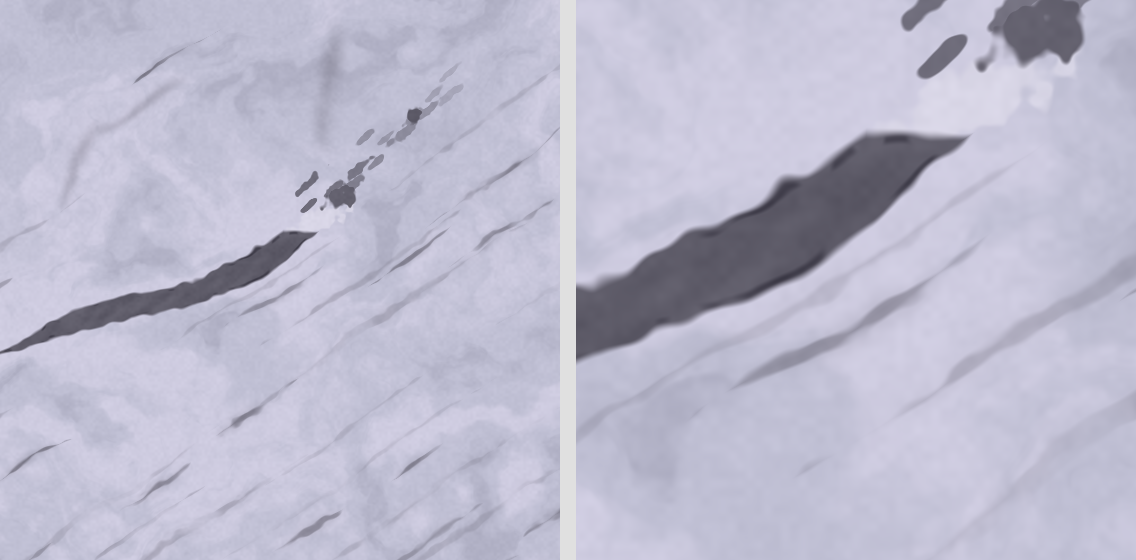
Left, the full canvas; right, a detail of the centre.
A three.js fragment shader for this texture:

```glsl
// Pale lavender marble with one bold broken grey vein and many fine slanted streaks.
varying vec2 vUv;

const vec3 SHADE = vec3(0.69, 0.69, 0.77);
const vec3 BODY = vec3(0.75, 0.75, 0.83);
const vec3 LIGHT = vec3(0.81, 0.80, 0.88);
const vec3 VEIN = vec3(0.34, 0.33, 0.38);
const vec3 CALCITE = vec3(0.86, 0.85, 0.91);
const vec2 GRAIN_DIR = vec2(0.825, 0.565);

float hash(vec2 p) {
  vec3 a = fract(vec3(p.xyx) * 0.1031);
  a += dot(a, a.yzx + 33.33);
  return fract((a.x + a.y) * a.z);
}

float noise(vec2 p) {
  vec2 i = floor(p), f = fract(p);
  f = f * f * (3.0 - 2.0 * f);
  return mix(mix(hash(i), hash(i + vec2(1.0, 0.0)), f.x),
             mix(hash(i + vec2(0.0, 1.0)), hash(i + 1.0), f.x), f.y);
}

float fbm(vec2 p) {
  float sum = 0.0, amp = 0.52;
  for (int i = 0; i < 5; i++) {
    sum += amp * noise(p);
    p = mat2(1.6, 1.2, -1.2, 1.6) * p + 17.3;
    amp *= 0.5;
  }
  return sum;
}

// Coordinates along and across a direction
vec2 frame(vec2 p, vec2 dir) {
  return vec2(dot(p, dir), dot(p, vec2(-dir.y, dir.x)));
}

// Tapered ragged spindle: dark core inside a soft halo
float spindle(vec2 q, float len, float wid, float rag) {
  float taper = 1.0 - q.x * q.x / (len * len);
  float core = smoothstep(0.0, 0.7, taper - abs(q.y) / wid + rag);
  float halo = smoothstep(0.0, 1.4, taper - abs(q.y) / (wid * 3.0) + 0.3 * rag);
  return 0.65 * core + 0.35 * halo;
}

// Scattered streaks, dense below the bold vein and rare above it
float streaks(vec2 p, vec2 cell, float amount, float seed) {
  vec2 q = frame(p, GRAIN_DIR), id = floor(q / cell);
  float rag = 1.1 * (noise(q * vec2(50.0, 120.0) + seed) - 0.55);
  float broken = smoothstep(0.15, 0.65, noise(q * vec2(17.0, 40.0) + seed));
  float dark = 0.0;
  for (float j = -1.0; j <= 1.0; j++) {
    for (float i = -1.0; i <= 1.0; i++) {
      vec2 c = id + vec2(i, j) + 40.0;
      vec2 rnd = vec2(hash(c + seed), hash(c + seed + 7.7));
      vec2 mid = (c - 40.0 + 0.2 + 0.6 * rnd) * cell;
      vec2 world = mid.x * GRAIN_DIR + mid.y * vec2(-GRAIN_DIR.y, GRAIN_DIR.x);
      float below = smoothstep(0.08, -0.04, world.y - 0.27 - 0.6 * world.x);
      float present = step(hash(c + seed + 3.1), amount * mix(0.1, 1.0, below));
      float len = cell.x * mix(0.25, 0.75, rnd.y);
      float wid = cell.y * mix(0.05, 0.13, hash(c + seed + 5.9));
      float power = mix(0.45, 1.0, rnd.x) * present;
      dark = max(dark, power * spindle(q - mid, len, wid, rag));
    }
  }
  return dark * mix(0.25, 1.0, broken);
}

// Signed height outside the bold vein, negative within
float boldVein(vec2 p) {
  float mid = 0.368 + 0.3 * p.x + 0.15 * p.x * p.x + 0.012 * sin(12.5 * p.x);
  float wid = 0.021 * smoothstep(-0.04, 0.14, p.x) + 0.008 * smoothstep(0.3, 0.5, p.x);
  wid *= 1.0 - smoothstep(0.5, 0.59, p.x);
  return max(abs(p.y - mid) - wid, p.y - 0.588);
}

float blob(vec2 p, vec2 mid, vec2 dir, vec2 size, float rag) {
  return smoothstep(1.15, 0.8, length(frame(p - mid, dir) / size) + rag);
}

// Blurred wisp around a straight path
float wisp(vec2 p, vec2 a, vec2 b, float wid) {
  float t = clamp(dot(p - a, b - a) / dot(b - a, b - a), 0.0, 1.0);
  float d = length(p - mix(a, b, t)) / wid;
  return exp(-d * d) * sin(3.14 * mix(0.1, 0.9, t));
}

void main() {
  vec2 p = vUv, q = frame(p, GRAIN_DIR);
  vec2 bend = vec2(fbm(p * 5.0), fbm(p * 5.0 + 31.0)) - 0.5;
  vec2 jag = vec2(noise(p * 55.0), noise(p * 55.0 + 9.0)) - 0.5;
  float lower = smoothstep(0.1, -0.1, p.y - 0.36 - 0.5 * p.x);

  // Cloudy body, with paler stone beside the vein
  float cloud = fbm(q * vec2(3.0, 8.0) + 4.0 * bend + 3.0);
  float vein = boldVein(p + 0.009 * jag + 0.01 * bend);
  cloud += 0.10 * exp(-max(vein, 0.0) * 14.0) * (1.0 - smoothstep(0.55, 0.8, p.x));
  cloud += 0.08 * lower * (noise(p * 38.0) - 0.4);
  vec3 color = mix(SHADE, BODY, smoothstep(0.26, 0.47, cloud));
  color = mix(color, LIGHT, smoothstep(0.48, 0.72, cloud));

  // Soft wisps in the quiet upper area
  vec2 w = p + 0.07 * bend;
  float soft = wisp(w, vec2(0.10, 0.64), vec2(0.16, 0.76), 0.010);
  soft = max(soft, wisp(w, vec2(0.14, 0.74), vec2(0.33, 0.85), 0.009));
  soft = max(soft, wisp(w, vec2(0.59, 0.74), vec2(0.59, 0.95), 0.016));
  color = mix(color, VEIN, 0.34 * soft * mix(0.5, 1.0, noise(p * 28.0)));

  // Short dark streaks and long faint ones
  vec2 s = p + 0.045 * bend;
  float dark = 0.82 * streaks(s, vec2(0.2, 0.075), 0.42, 11.0);
  dark = max(dark, 0.36 * streaks(s, vec2(0.5, 0.10), 0.6, 23.0));

  // Torn fragments trailing up from the vein
  float rag = 0.9 * (noise(p * 75.0) - 0.5) + 0.4 * (noise(p * 160.0) - 0.5);
  for (float i = 0.0; i < 14.0; i++) {
    float t = i / 13.0;
    float side = hash(vec2(i, 4.0)) - 0.5;
    vec2 mid = mix(vec2(0.55, 0.635), vec2(0.81, 0.865), t) + side * vec2(0.05, -0.05);
    vec2 size = vec2(0.028, 0.007) * mix(0.6, 1.2, hash(vec2(i, 8.0)));
    float power = mix(0.85, 0.3, t) * mix(0.5, 1.0, hash(vec2(i, 2.0)));
    dark = max(dark, power * blob(p, mid, vec2(0.74, 0.67), size, rag));
  }
  dark = max(dark, 0.9 * blob(p, vec2(0.605, 0.646), vec2(0.94, 0.34), vec2(0.029, 0.016), rag));
  dark = max(dark, 0.95 * blob(p, vec2(0.737, 0.793), GRAIN_DIR, vec2(0.015), rag));
  float gap = blob(p, vec2(0.572, 0.608), vec2(0.95, 0.31), vec2(0.055, 0.018), rag);
  color = mix(color, CALCITE, 0.8 * gap);
  color = mix(color, VEIN, dark);

  // Bold vein with mottling and a darker broken seam
  float mottle = noise(q * vec2(35.0, 90.0)) - 0.5;
  float seam = smoothstep(0.004, 0.0, abs(vein + 0.004)) * smoothstep(0.5, 0.8, noise(p * 65.0));
  vec3 slate = VEIN + 0.06 * mottle + 0.015 - 0.11 * seam;
  color = mix(color, slate, 0.97 * smoothstep(0.003, -0.003, vein));

  // Fine crystalline grain
  color += 0.022 * (noise(p * 190.0) - 0.5) + 0.012 * (noise(p * 90.0) - 0.5);
  gl_FragColor = vec4(color, 1.0);
}
```
